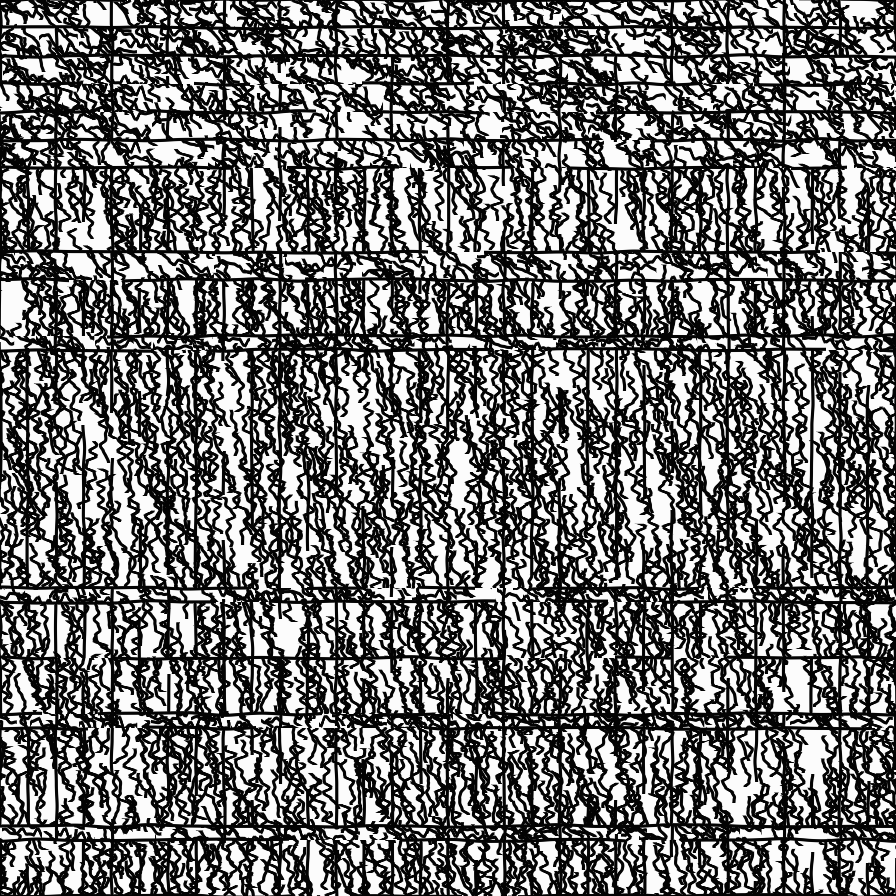
Write a Shadertoy shader that draws this texture.

```glsl
// Black ink strands wriggling over a 32-column grid of uneven horizontal bands.
#define COLUMNS 32.0
#define BAND_UNITS 64.0
#define LINE_HALF 0.00175
#define STRAND_GAP 0.0054
#define STRAND_DENSITY 0.84
#define WIGGLE 1.0
#define EDGE_SOFTNESS 0.6
#define INK vec3(0.01)
#define PAPER vec3(0.99)

const int BANDS = 18;
// Band borders, counted downward from the top edge
const float borders[19] = float[19](0.0, 2.0, 4.0, 6.0, 8.0, 10.0, 12.0, 18.0, 20.0,
    24.0, 25.0, 42.0, 43.0, 47.0, 51.0, 52.0, 59.0, 60.0, 64.0);

float hash(vec2 p) {
    vec3 q = fract(p.xyx * 0.1031);
    q += dot(q, q.yzx + 33.33);
    return fract((q.x + q.y) * q.z);
}

float noise(float x, float seed) {
    float i = floor(x), f = fract(x);
    return mix(hash(vec2(i, seed)), hash(vec2(i + 1.0, seed)), f * f * (3.0 - 2.0 * f)) - 0.5;
}

// Sideways wander of a strand at a position along its length
float wander(float s, float seed) {
    return WIGGLE * (0.013 * noise(s * 21.0, seed)
                   + 0.010 * noise(s * 62.0, seed + 17.3)
                   + 0.011 * noise(s * 165.0, seed + 41.7));
}

// Distance to broken strands that run along p.y
float strands(vec2 p, float density, float span, float drift, float seed) {
    float nearest = 1.0;
    float home = floor(p.x / STRAND_GAP);
    for (float k = -5.0; k <= 5.0; k++) {
        float i = home + k;
        float id = i + seed * 37.0;
        float v = p.y / span + hash(vec2(id, 5.0));
        float piece = floor(v), t = fract(v);
        float crowd = mix(0.62, 1.3, hash(vec2(floor(i / 5.0) + seed * 13.0, piece + 71.0)));
        if (hash(vec2(id, piece + 23.0)) > density * crowd) continue;

        float jitter = hash(vec2(id, piece + 131.0));
        float w = wander(p.y, id);
        float slope = (wander(p.y + 0.0005, id) - w) / 0.0005 - drift;
        float x = (i + jitter) * STRAND_GAP + w + drift * span * (0.5 - t);
        float d = abs(p.x - x) / sqrt(1.0 + slope * slope);
        float reach = 0.8 + 0.2 * hash(vec2(id, piece + 311.0));
        d = max(d, (t - reach) * span);
        nearest = min(nearest, d);
    }
    return nearest;
}

// Distance to the interrupted straight lines between cells
float uprights(vec2 p, float columns, float band) {
    float k = floor(p.x * columns + 0.5);
    float piece = floor(p.y * 20.0 + hash(vec2(k, band)));
    float shown = step(hash(vec2(k + band * 41.0, piece)), 0.68);
    float bend = 0.0025 * noise(p.y * 40.0, k);
    return mix(1.0, abs(p.x - k / columns - bend), shown);
}

float crossbar(vec2 p, float border) {
    float piece = floor(p.x * 16.0 + hash(vec2(border, 3.0)));
    float shown = step(hash(vec2(piece, border + 9.0)), 0.82);
    float bend = 0.003 * noise(p.x * 24.0, border);
    return mix(1.0, abs(p.y - 1.0 + border / BAND_UNITS - bend), shown);
}

void mainImage(out vec4 fragColor, in vec2 fragCoord) {
    vec2 p = fragCoord / iResolution.xy;
    float depth = (1.0 - p.y) * BAND_UNITS;

    // Find the band and its crossbars
    float band = 0.0, height = 2.0, d = 1.0;
    for (int b = 0; b < BANDS; b++) {
        if (depth >= borders[b] && depth < borders[b + 1]) {
            band = float(b);
            height = borders[b + 1] - borders[b];
            d = min(crossbar(p, borders[b]), crossbar(p, borders[b + 1]));
        }
    }

    // Short bands lean sideways, tall bands hang straight
    bool isShort = height < 2.5;
    bool isThin = height < 1.5;
    float density = isThin ? 0.32 : isShort ? 0.52 : STRAND_DENSITY;
    float span = isShort ? 0.030 : 0.060;
    float drift = isShort ? 0.45 : 0.14;
    d = min(d, uprights(p, isShort ? COLUMNS * 0.5 : COLUMNS, band));
    d = min(d, strands(p, density, span, drift, band + 1.0));
    if (isShort) {
        float flow = isThin ? 0.60 : 0.28;
        d = min(d, strands(p.yx, flow, 0.045, 0.20, band + 31.0));
    }

    float soft = EDGE_SOFTNESS / iResolution.y;
    float ink = 1.0 - smoothstep(LINE_HALF - soft, LINE_HALF + soft, d);
    fragColor = vec4(mix(PAPER, INK, ink), 1.0);
}
```
